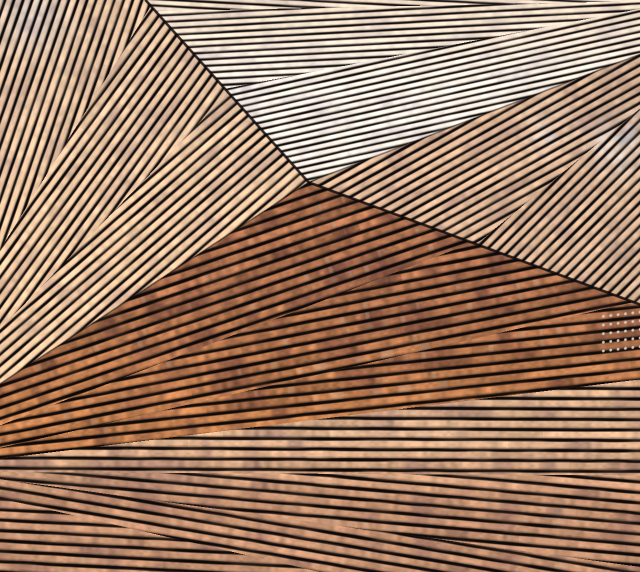
Give the GLSL for this texture, as a Shadertoy shader.

```glsl
const vec3 GAP = vec3(0.05, 0.035, 0.035);

float hash(vec2 p) {
    vec3 q = fract(vec3(p.xyx) * 0.1031);
    q += dot(q, q.yzx + 33.33);
    return fract((q.x + q.y) * q.z);
}

float noise(vec2 p) {
    vec2 i = floor(p), f = fract(p);
    f = f * f * (3.0 - 2.0 * f);
    return mix(mix(hash(i), hash(i + vec2(1, 0)), f.x),
               mix(hash(i + vec2(0, 1)), hash(i + vec2(1, 1)), f.x), f.y);
}

// Signed distance to the line a-b, positive on its left
float side(vec2 p, vec2 a, vec2 b) {
    vec2 d = normalize(b - a);
    return d.x * (p.y - a.y) - d.y * (p.x - a.x);
}

float segment(vec2 p, vec2 a, vec2 b) {
    vec2 d = b - a;
    return length(p - a - d * clamp(dot(p - a, d) / dot(d, d), 0.0, 1.0));
}

float stroke(float dist, float halfWidth, float blur) {
    return 1.0 - smoothstep(halfWidth - blur, halfWidth + blur, dist);
}

// Parallel boards with uneven gaps, butt joints, stains and grain
vec3 slats(vec2 p, float slant, float pitch, float gap, vec3 tint, float wear, float blur) {
    float a = radians(slant);
    vec2 dir = vec2(cos(a), sin(a));
    float along = dot(p, dir);
    float across = dot(p, vec2(-dir.y, dir.x)) / pitch;
    float row = floor(across) + 200.0;
    float v = fract(across);
    float board = floor(along * 6.0 + hash(vec2(row, 3.0)) * 9.0) + 50.0;

    float tone = 1.0 + wear * 0.6 * (hash(vec2(board, row)) - 0.5);
    tone += wear * 0.9 * (noise(vec2(along * 110.0 + 150.0, row * 1.7)) - 0.5);
    tone += wear * 0.6 * (noise(vec2(along * 160.0 + 200.0, across * 4.0 + 900.0)) - 0.5);
    vec3 wood = tint * tone;

    // Stains and paler flecks
    float stain = smoothstep(0.5, 0.9, noise(vec2(along * 28.0 + 60.0, row * 0.6)));
    wood = mix(wood, wood * vec3(0.78, 0.76, 0.84), stain * min(wear * 3.0, 1.0));
    float fleck = smoothstep(0.78, 0.95, noise(vec2(along * 75.0 + 90.0, row * 2.3)));
    wood = mix(wood, vec3(0.76, 0.64, 0.55), fleck * wear);

    // Shaded underside of each board
    wood *= mix(0.7, 1.03, smoothstep(0.12, 0.42, v));

    float uneven = noise(vec2(along * 24.0 + 70.0, row * 3.1));
    float edge = 0.5 - 0.5 * gap * (0.82 + 0.36 * uneven);
    vec3 shadow = mix(GAP, tint * 0.4, 0.35 * smoothstep(0.6, 0.1, uneven));
    return mix(shadow, wood, stroke(abs(v - 0.5), edge, blur / pitch));
}

vec3 wall(vec2 p, float px) {
    vec2 hub = vec2(0.482, 0.609);
    vec2 ridgeTop = vec2(0.228, 0.893);
    vec2 ridgeRight = vec2(1.0, 0.418);
    vec2 crest = vec2(1.0, 0.809);
    vec2 leftEnd = vec2(0.0, 0.294);
    vec2 baseLeft = vec2(0.0, 0.177);
    vec2 baseRight = vec2(1.0, 0.301);
    float ridge = side(p, hub, ridgeTop);
    float slope = side(p, hub, crest);
    float blur = max(px * 0.8, 0.0014);
    vec3 col;

    if (ridge > 0.0 && side(p, leftEnd, hub) > 0.0) {
        // Left fan
        float upper = side(p, vec2(0.0, 0.503), vec2(0.241, 0.893));
        float lower = side(p, vec2(0.0, 0.379), vec2(0.358, 0.75));
        float angle = upper > 0.0 ? 71.0 : lower > 0.0 ? 54.0 : 41.0;
        vec3 tint = mix(vec3(0.97, 0.81, 0.65), vec3(0.91, 0.77, 0.64), smoothstep(0.4, 0.85, p.y));
        tint = mix(tint, vec3(0.84, 0.82, 0.81), 0.6 * smoothstep(0.1, 0.0, length(p - vec2(0.05, 0.87))));
        col = slats(p, angle, 0.0135, 0.29, tint, 0.14, blur);
    } else if (ridge <= 0.0 && slope > 0.0) {
        // Pale upper fan
        float high = side(p, vec2(0.24, 0.876), vec2(1.0, 0.892));
        float middle = side(p, vec2(0.352, 0.755), vec2(1.0, 0.880));
        float angle = high > 0.0 ? -3.0 : middle > 0.0 ? 3.0 : 12.5;
        vec3 tint = mix(vec3(1.0, 0.96, 0.91), vec3(0.97, 0.89, 0.80), smoothstep(0.74, 0.89, p.y));
        col = slats(p, angle, 0.0103, 0.29, tint, 0.1, blur);
    } else if (slope <= 0.0 && side(p, hub, ridgeRight) > 0.0) {
        // Right fan
        float upper = side(p, vec2(0.749, 0.516), vec2(1.0, 0.724));
        vec3 tint = mix(vec3(0.89, 0.73, 0.60), vec3(0.84, 0.70, 0.58), smoothstep(0.7, 1.0, p.x));
        float glare = smoothstep(0.08, 0.0, length(p - vec2(0.97, 0.67)))
                    + smoothstep(0.06, 0.0, length(p - vec2(0.86, 0.69)));
        tint = mix(tint, vec3(0.9, 0.87, 0.85), min(glare, 1.0) * noise(p * 65.0));
        col = slats(p, upper > 0.0 ? 29.0 : 45.0, 0.0130, 0.30, tint, 0.16, blur);
    } else if (side(p, baseLeft, baseRight) > 0.0) {
        // Shaded fan
        float upper = side(p, vec2(0.0, 0.229), vec2(0.742, 0.516));
        float middle = side(p, vec2(0.0, 0.194), vec2(1.0, 0.424));
        float angle = upper > 0.0 ? 18.5 : middle > 0.0 ? 11.0 : 6.0;
        vec3 tint = mix(vec3(0.73, 0.48, 0.30), vec3(0.66, 0.43, 0.30), smoothstep(0.2, 0.5, p.y));
        col = slats(p, angle, 0.0162, 0.29, tint, 0.32, blur);

        // Perforated corner
        vec2 grid = (p - vec2(0.937, 0.338)) / vec2(0.0115, 0.0135);
        grid.y -= grid.x * 0.1;
        float inside = step(0.0, grid.x) * step(0.0, grid.y) * step(grid.y, 5.0);
        float dotDist = length((fract(grid) - 0.5) * vec2(0.0115, 0.0135));
        col = mix(col, vec3(0.82, 0.79, 0.75), inside * stroke(dotDist, 0.0022, px));
    } else {
        // Lower fan
        float upper = side(p, vec2(0.0, 0.156), vec2(1.0, 0.151));
        float middle = side(p, vec2(0.0, 0.145), vec2(1.0, 0.008));
        float corner = side(p, vec2(0.0, 0.115), vec2(0.5, 0.0));
        float angle = upper > 0.0 ? -0.3 : middle > 0.0 ? -5.0 : corner > 0.0 ? -9.5 : -3.0;
        vec3 tint = mix(vec3(0.78, 0.58, 0.45), vec3(0.85, 0.68, 0.54), smoothstep(0.1, 0.22, p.y));
        col = slats(p, angle, 0.0162, 0.29, tint, 0.22, blur);
    }

    // Folds between the fans
    float fold = min(segment(p, hub, ridgeTop), segment(p, hub, ridgeRight));
    float thinFold = min(segment(p, hub, crest), segment(p, hub, leftEnd));
    col = mix(col, GAP, 0.85 * stroke(fold, 0.002, px));
    return mix(col, GAP, 0.5 * stroke(thinFold, 0.0012, px));
}

void mainImage(out vec4 fragColor, in vec2 fragCoord) {
    float px = 1.0 / iResolution.x;
    vec3 sum = vec3(0.0);
    for (int i = 0; i < 4; i++) {
        vec2 offset = vec2(i % 2, i / 2) * 0.5 - 0.25;
        sum += wall((fragCoord + offset) * px, px * 0.6);
    }
    fragColor = vec4(clamp(sum * 0.25, 0.0, 1.0), 1.0);
}
```
